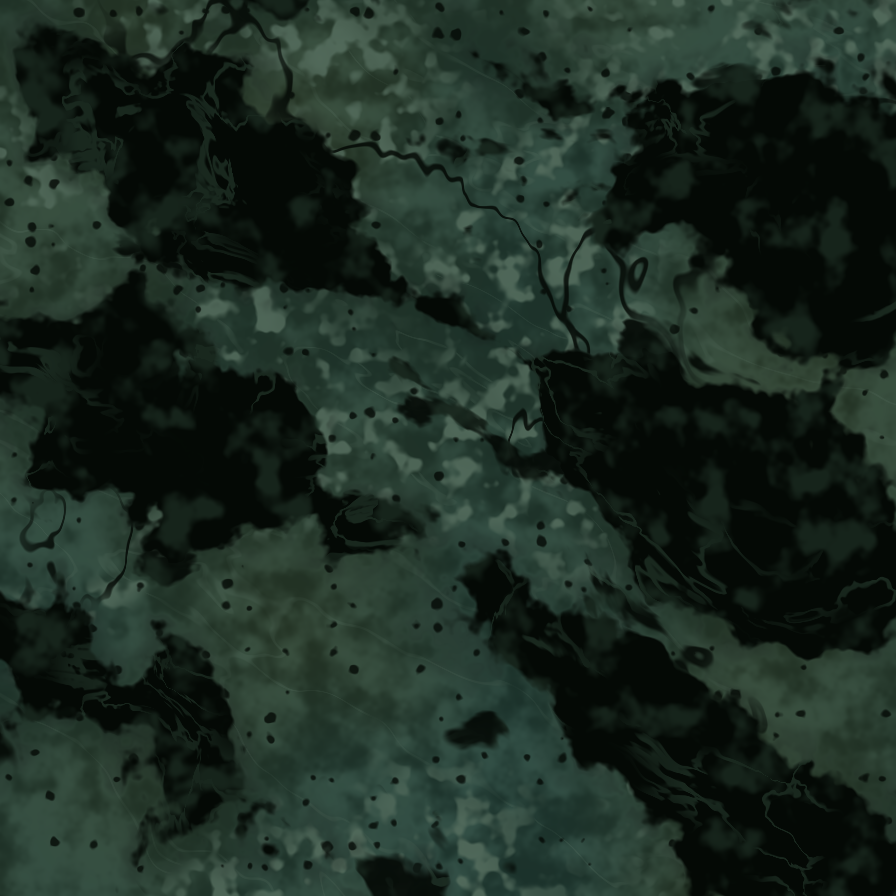
This texture is drawn by a Shadertoy shader. Its source:

```glsl
// Dark green serpentine marble: ragged black bands run down to the right through
// mottled green stone. Bands are warped lanes of varying width; fractal noise adds
// the laced fibres, hairline cracks, pale flecks and small dark pits.

#define VEIN_DIR     vec2(0.86, -0.50)
#define LANE_STEP    0.30
#define LANE_START   0.21
#define BAND_WIDTH   0.10
#define RAGGED       0.16
#define WARP         0.22
#define CRACK_WIDTH  0.009
#define PIT_CELLS    42.0
#define BLACK_STONE  vec3(0.014, 0.034, 0.018)
#define DEEP_GREEN   vec3(0.125, 0.197, 0.152)
#define MID_GREEN    vec3(0.212, 0.308, 0.254)
#define PALE_GREEN   vec3(0.335, 0.430, 0.370)

float hash(vec2 p) {
    return fract(sin(dot(p, vec2(127.1, 311.7))) * 43758.5453);
}

float noise(vec2 p) {
    vec2 i = floor(p), f = fract(p);
    f = f * f * (3.0 - 2.0 * f);
    return mix(mix(hash(i), hash(i + vec2(1, 0)), f.x),
               mix(hash(i + vec2(0, 1)), hash(i + vec2(1, 1)), f.x), f.y);
}

float fbm(vec2 p, int octaves) {
    float sum = 0.0, amp = 0.5, total = 0.0;
    for (int i = 0; i < octaves; i++) {
        sum += amp * noise(p);
        total += amp;
        amp *= 0.5;
        p = mat2(1.6, 1.2, -1.2, 1.6) * p + 5.3;
    }
    return sum / total;
}

// Coordinates along and across the veins
vec2 veinSpace(vec2 p) {
    return vec2(dot(p, VEIN_DIR), dot(p, vec2(-VEIN_DIR.y, VEIN_DIR.x)));
}

// Thin line where a noise value crosses its middle
float hairline(float n, float width) {
    return 1.0 - smoothstep(width * 0.3, width, abs(n - 0.5));
}

// Signed depth inside the nearest band: swelling and pinching lanes
float bandDepth(vec2 v) {
    float depth = -1.0;
    for (int i = -1; i < 6; i++) {
        float k = float(i);
        float swell = cos(8.1 * (v.x - 0.03 + 0.14 * k));
        swell += 1.2 * (noise(vec2(v.x * 6.0, k * 17.0)) - 0.5);
        float halfWidth = 0.004 + BAND_WIDTH * smoothstep(-0.6, 1.0, swell);
        depth = max(depth, halfWidth - abs(v.y - LANE_START - LANE_STEP * k));
    }
    return depth;
}

// Scattered small dark pits, one per chosen cell
float pits(vec2 p) {
    vec2 g = p * PIT_CELLS, cell = floor(g);
    vec2 center = 0.3 + 0.4 * vec2(hash(cell + 3.1), hash(cell + 8.7));
    float radius = 0.08 + 0.16 * hash(cell + 5.9);
    float dist = length(fract(g) - center) + 0.2 * (noise(g * 4.0) - 0.5);
    return step(0.80, hash(cell)) * (1.0 - smoothstep(radius - 0.07, radius + 0.07, dist));
}

void mainImage(out vec4 fragColor, in vec2 fragCoord) {
    vec2 p = fragCoord / iResolution.y;
    vec2 q = p + WARP * (vec2(fbm(p * 3.0, 4), fbm(p * 3.0 + 7.4, 4)) - 0.5);
    vec2 v = veinSpace(q);
    float grain = fbm(p * 40.0, 3);
    float rough = fbm(q * 11.0 + 2.7, 5);

    // Mottled green ground with a faint warm drift
    float tone = 0.5 * fbm(q * 5.0 + 11.0, 4) + 0.5 * grain;
    vec3 color = mix(DEEP_GREEN, MID_GREEN, smoothstep(0.33, 0.65, tone));
    color += vec3(0.05, 0.0, -0.05) * (fbm(p * 3.5 + 43.0, 3) - 0.5);

    // Pale flecks in cloudy groups and faint wisps along the veins
    float cloud = smoothstep(0.46, 0.68, fbm(q * 4.5 + 31.0, 4));
    float fleck = smoothstep(0.50, 0.74, fbm(p * 58.0 + 3.0, 2));
    float wisp = hairline(fbm(v * vec2(4.0, 13.0) + 19.0, 4), 0.014);
    color = mix(color, PALE_GREEN, max(0.85 * cloud * fleck, 0.35 * wisp * grain));

    // Black bands and stray patches
    float depth = bandDepth(v) + RAGGED * (rough - 0.5) + 0.06 * (grain - 0.5);
    float band = smoothstep(-0.007, 0.010, depth);
    float shade = smoothstep(-0.05, 0.0, depth);
    float patchNoise = fbm(v * vec2(8.0, 13.0) + 57.0, 5);
    float dark = max(band, 0.9 * smoothstep(0.67, 0.73, patchNoise));

    // Laced green fibres left standing inside the black
    vec2 lace = v * vec2(15.0, 24.0) + 2.0 * rough;
    float fibre = hairline(fbm(lace, 4), 0.045);
    fibre *= smoothstep(0.35, 0.62, fbm(p * 8.0 + 23.0, 3));
    float mottle = smoothstep(0.48, 0.75, fbm(p * 30.0 + 71.0, 3));
    vec3 black = mix(BLACK_STONE, DEEP_GREEN, max(0.75 * fibre, 0.65 * mottle));
    color *= 1.0 - 0.22 * shade * smoothstep(0.4, 0.6, grain);
    color = mix(color, black, dark);

    // Hairline cracks and pits
    float crack = hairline(fbm(q * vec2(4.2, 3.0) + 83.0, 5), CRACK_WIDTH);
    crack *= smoothstep(0.44, 0.58, fbm(p * 5.0 + 13.0, 3));
    color = mix(color, BLACK_STONE, max(0.85 * crack, 0.8 * pits(p)) * (1.0 - dark));

    fragColor = vec4(clamp(color, 0.0, 1.0), 1.0);
}
```
